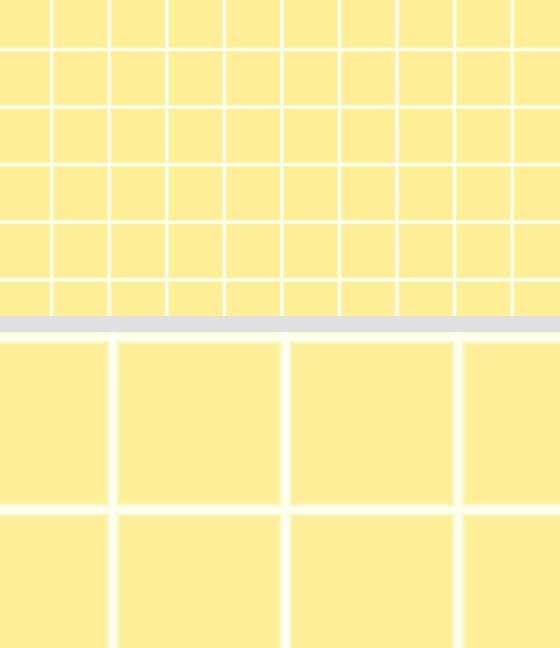
Top, the full canvas; bottom, a detail of the centre.
Reproduce this pattern procedurally as a Shadertoy shader.

```glsl
// Pale yellow squares divided by a soft, off-white grid of lines.
// The distance to the nearest line on each axis gives the coverage;
// all lengths are fractions of the canvas height.

const vec3 FILL_COLOR = vec3(1.0, 0.935, 0.598);
const vec3 LINE_COLOR = vec3(0.995, 1.0, 0.935);

// Distance on each axis to the nearest of the evenly spaced grid lines.
vec2 gridDistance(vec2 p, vec2 firstLine, float spacing) {
    vec2 cell = fract((p - firstLine) / spacing + 0.5) - 0.5;
    return abs(cell) * spacing;
}

void mainImage(out vec4 fragColor, in vec2 fragCoord) {
    vec2 p = fragCoord / iResolution.y;
    vec2 d = gridDistance(p, vec2(0.1632, 0.1146), 0.1822);

    // Soft-edged lines, never sharper than about one pixel
    float halfWidth = 0.0055;
    float softness = max(0.0039, 0.75 / iResolution.y);
    float nearest = min(d.x, d.y);
    float line = 1.0 - smoothstep(halfWidth - softness, halfWidth + softness, nearest);

    vec3 color = mix(FILL_COLOR, LINE_COLOR, line);

    // Faint greenish fringe where the line fades into the fill
    color.r -= 0.1 * line * (1.0 - line);

    fragColor = vec4(color, 1.0);
}
```
